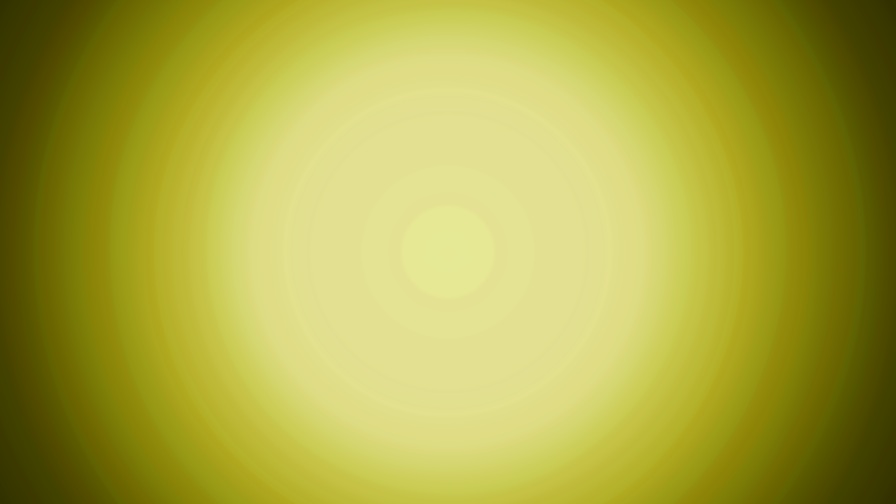
A WebGL 1 fragment shader for this background:

```glsl
precision highp float;

uniform vec2 u_resolution;

const vec3 CORE   = vec3(0.900, 0.910, 0.580);
const vec3 CREAM  = vec3(0.895, 0.885, 0.575);
const vec3 PALE   = vec3(0.870, 0.868, 0.520);
const vec3 LIME   = vec3(0.800, 0.800, 0.330);
const vec3 OLIVE  = vec3(0.690, 0.680, 0.140);
const vec3 MOSS   = vec3(0.540, 0.530, 0.040);
const vec3 BRONZE = vec3(0.400, 0.390, 0.008);
const vec3 UMBER  = vec3(0.280, 0.265, 0.000);
const vec3 SHADOW = vec3(0.200, 0.190, 0.000);

// Linear blend from one colour to the next between two radii
vec3 blendTo(vec3 base, vec3 next, float start, float end, float radius) {
  return mix(base, next, clamp((radius - start) / (end - start), 0.0, 1.0));
}

// Radial glow, from the bright core out to the dark corners
vec3 glow(float radius) {
  vec3 color = blendTo(CORE, CREAM, 0.088, 0.096, radius);
  color = blendTo(color, PALE, 0.28, 0.385, radius);
  color = blendTo(color, LIME, 0.385, 0.470, radius);
  color = blendTo(color, OLIVE, 0.470, 0.590, radius);
  color = blendTo(color, MOSS, 0.590, 0.705, radius);
  color = blendTo(color, BRONZE, 0.705, 0.810, radius);
  color = blendTo(color, UMBER, 0.810, 0.900, radius);
  return blendTo(color, SHADOW, 0.900, 1.020, radius);
}

float hash(float n) {
  return fract(sin(n * 12.9898) * 43758.547);
}

// Concentric bands of random level with softened borders, -0.5 to 0.5
float bands(float radius, float count, float seed) {
  float x = radius * count;
  float cell = floor(x);
  float edge = smoothstep(0.75, 1.0, fract(x));
  return mix(hash(cell + seed), hash(cell + 1.0 + seed), edge) - 0.5;
}

// Layered sines around the centre, whole frequencies keep them seamless
float arcWaves(float angle, float radius) {
  float sum = 0.0;
  float weight = 0.5;
  for (int i = 1; i <= 4; i++) {
    float k = float(i);
    sum += weight * sin(angle * (2.0 * k - 1.0) + radius * 19.0 * k + k * k);
    weight *= 0.6;
  }
  return sum;
}

// Narrow soft line at a given radius
float ringLine(float radius, float center, float width) {
  float d = (radius - center) / width;
  return exp(-d * d);
}

void main() {
  vec2 p = (gl_FragCoord.xy - 0.5 * u_resolution) / u_resolution.y;
  float radius = length(p);
  float angle = atan(p.y, p.x + 1e-5);
  float outer = smoothstep(0.18, 0.60, radius);

  // Rings wander slightly away from perfect circles
  float waves = arcWaves(angle, radius);
  float warped = radius + 0.004 * outer * waves;
  float coarse = bands(warped, 22.0, 3.0);
  float fine = bands(warped, 58.0, 41.0);
  vec3 color = glow(warped + 0.010 * outer * fine);

  // Green and amber tints alternate from band to band
  float tint = coarse + 0.5 * fine + 0.35 * waves * outer;
  color += vec3(0.018, -0.012, -0.008) * tint * mix(0.25, 1.0, outer);

  // Faint rims of the inner discs
  color -= vec3(0.003, 0.006, 0.008) * smoothstep(0.168, 0.176, radius);
  color += 0.010 * ringLine(warped, 0.322, 0.006);
  color -= 0.006 * ringLine(warped, 0.278, 0.008);

  gl_FragColor = vec4(clamp(color, 0.0, 1.0), 1.0);
}
```
